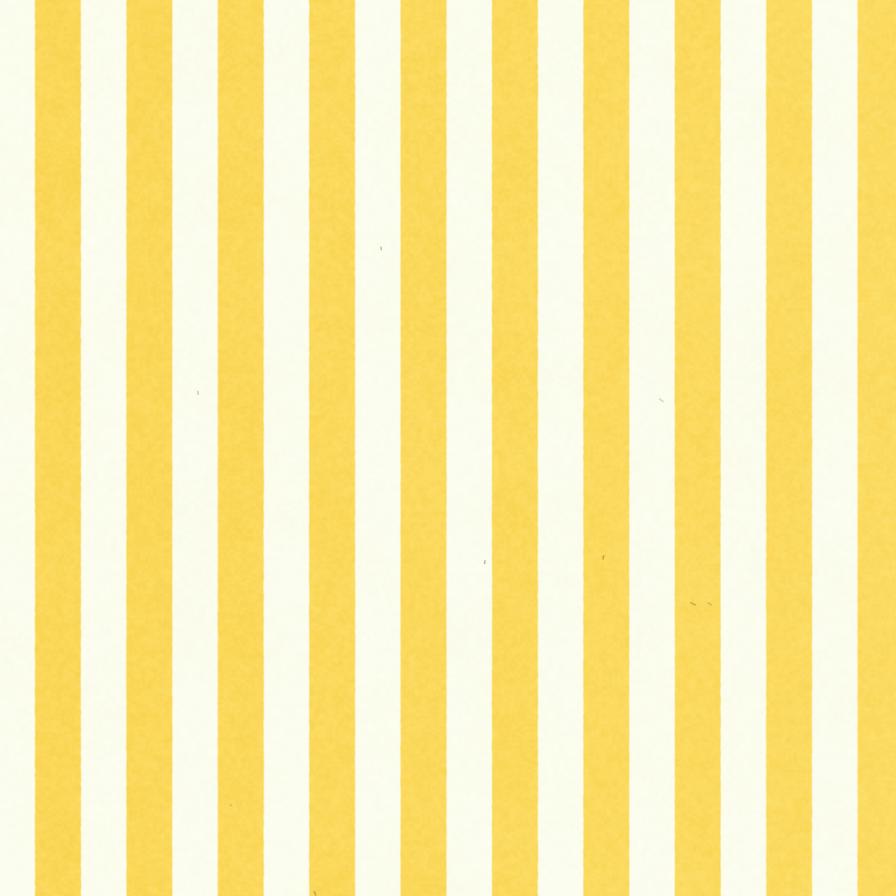
This pattern is drawn by a Shadertoy shader. Its source:

```glsl
float hash(vec2 p) {
    vec3 q = fract(p.xyx * 0.1031);
    q += dot(q, q.yzx + 33.33);
    return fract((q.x + q.y) * q.z);
}

float valueNoise(vec2 p) {
    vec2 cell = floor(p), f = fract(p);
    f = f * f * (3.0 - 2.0 * f);
    return mix(mix(hash(cell), hash(cell + vec2(1, 0)), f.x),
               mix(hash(cell + vec2(0, 1)), hash(cell + vec2(1, 1)), f.x), f.y);
}

// Signed paper texture: fine grain over slightly larger flecks
float paperGrain(vec2 p) {
    return 0.55 * valueNoise(p * 330.0) + 0.45 * valueNoise(p * 150.0 + 17.0) - 0.5;
}

float segmentDistance(vec2 p, vec2 halfSpan) {
    float t = clamp(dot(p, halfSpan) / dot(halfSpan, halfSpan), -1.0, 1.0);
    return length(p - t * halfSpan);
}

// Short dark fibres scattered across the sheet
float fibres(vec2 p, float pixel) {
    float cover = 0.0;
    for (int i = 0; i < 9; i++) {
        float id = float(i);
        vec2 center = vec2(hash(vec2(id, 3.0)), hash(vec2(id, 11.0)));
        float angle = 6.2832 * hash(vec2(id, 23.0));
        float halfLength = mix(0.0006, 0.0028, hash(vec2(id, 31.0)));
        float d = segmentDistance(p - center, halfLength * vec2(cos(angle), sin(angle)));
        float strength = mix(0.15, 0.5, hash(vec2(id, 41.0)));
        cover = max(cover, strength * (1.0 - smoothstep(0.0, 0.0006 + pixel, d)));
    }
    return cover;
}

void mainImage(out vec4 fragColor, in vec2 fragCoord) {
    vec2 uv = fragCoord / iResolution.xy;
    float pixel = 1.0 / min(iResolution.x, iResolution.y);
    float grain = paperGrain(uv);
    float blotch = valueNoise(uv * 14.0 + 5.0) - 0.5;

    // Vertical stripes with a faintly ragged printed edge
    float period = 0.102;
    float fromCenter = abs(mod(uv.x - 0.0647 + 0.5 * period, period) - 0.5 * period);
    float edge = fromCenter - 0.0256 + 0.0006 * (valueNoise(uv * 200.0 + 40.0) - 0.5);
    float soft = max(0.0013, 0.75 * pixel);
    float ink = 1.0 - smoothstep(-soft, soft, edge);

    // Bare paper
    vec3 paper = vec3(0.984, 0.99, 0.93);
    paper += vec3(0.012, 0.014, 0.025) * grain + vec3(0.003, 0.004, 0.012) * blotch;

    // Yellow ink, slightly paler to the right
    vec3 yellow = mix(vec3(0.982, 0.844, 0.345), vec3(0.984, 0.858, 0.378), uv.x);
    yellow += vec3(0.012, 0.04, 0.085) * grain + vec3(0.002, 0.008, 0.018) * blotch;

    vec3 color = mix(paper, yellow, ink);
    color = mix(color, vec3(0.45, 0.4, 0.25), fibres(uv, pixel));
    fragColor = vec4(clamp(color, 0.0, 1.0), 1.0);
}
```
